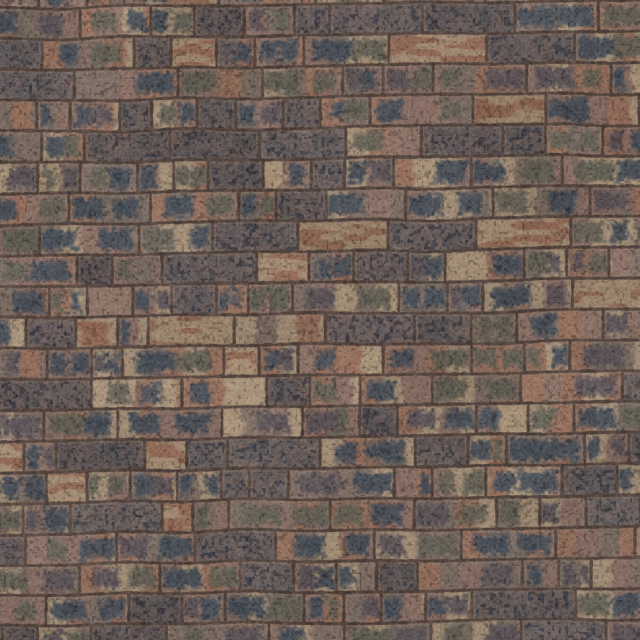
Write a WebGL 1 fragment shader that draws this texture.

```glsl
precision highp float;
// Weathered brick wall: uneven running courses of banded, smoke-blotched bricks.
uniform vec2 u_resolution;

const float ROWS = 20.7;   // courses over the canvas height
const float PITCH = 2.84;  // full brick length, in course heights

float hash(vec2 p) {
  vec3 q = fract(p.xyx * vec3(0.1031, 0.1030, 0.0973));
  q += dot(q, q.yzx + 33.33);
  return fract((q.x + q.y) * q.z);
}

float noise(vec2 p) {
  vec2 i = floor(p), f = fract(p);
  f = f * f * (3.0 - 2.0 * f);
  return mix(mix(hash(i), hash(i + vec2(1, 0)), f.x),
             mix(hash(i + vec2(0, 1)), hash(i + vec2(1, 1)), f.x), f.y);
}

// Position of the vertical joint that starts brick i of a course
float jointAt(float i, float row) {
  return i + 0.26 * (hash(vec2(i + 71.0, row + 13.0)) - 0.5);
}

// Fired clay tone of one vertical band
vec3 clay(float h) {
  vec3 c = vec3(0.48, 0.42, 0.385);
  c = mix(c, vec3(0.57, 0.43, 0.36), step(h, 0.72));
  c = mix(c, vec3(0.53, 0.43, 0.39), step(h, 0.5));
  return mix(c, vec3(0.63, 0.55, 0.46), step(h, 0.27));
}

// Smoky tone of a blotch
vec3 smoke(float h) {
  vec3 c = mix(vec3(0.27, 0.30, 0.34), vec3(0.35, 0.32, 0.34), step(0.38, h));
  return mix(c, vec3(0.38, 0.37, 0.33), step(0.65, h));
}

// Face colour; q is measured from the brick centre, halfLen is half its length
vec3 brickFace(vec2 q, float halfLen, vec2 id, vec2 p) {
  float kind = hash(id + 5.3);
  float cloud = noise(p * 3.5 + 40.0);
  float speck = noise(p * 9.0);

  // Soft-edged vertical bands
  float b = (q.x + halfLen) * 1.45 + 0.3 * (noise(p * 5.0) - 0.5);
  float i = floor(b + 0.5);
  vec3 col = mix(clay(hash(id * 3.0 + vec2(i - 1.0, 17.0))),
                 clay(hash(id * 3.0 + vec2(i, 17.0))), smoothstep(-0.12, 0.12, b - i));

  // Two ragged smoke blotches
  for (int k = 0; k < 2; k++) {
    vec2 s = id + vec2(float(k) * 19.0 + 3.0, 47.0);
    float side = float(k) * 2.0 - 1.0;
    float centre = halfLen * (side * 0.48 + 0.35 * (hash(s) - 0.5));
    float reach = mix(0.2, 0.5, hash(s + 9.0)) * min(halfLen, 1.3);
    vec2 d = abs(q - vec2(centre, 0.0)) - vec2(reach, 0.29);
    float dist = length(max(d, 0.0)) + min(max(d.x, d.y), 0.0);
    dist += 0.22 * (speck - 0.5) + 0.14 * (cloud - 0.5);
    float mask = smoothstep(0.16, -0.1, dist) * step(hash(s + 23.0), 0.86);
    col = mix(col, smoke(hash(s + 31.0)), mask * 0.9);
  }

  // Some bricks are dark and pitted, a few pale with lengthwise flames
  vec3 pitted = mix(vec3(0.43, 0.37, 0.36), vec3(0.35, 0.33, 0.33), cloud);
  pitted = mix(pitted, vec3(0.25, 0.25, 0.28), smoothstep(0.6, 0.8, speck));
  col = mix(col, pitted, 0.9 * step(kind, 0.2));
  float flame = smoothstep(0.42, 0.65, noise(vec2(p.x * 1.3, p.y * 5.0)));
  vec3 flamed = mix(vec3(0.62, 0.53, 0.44), vec3(0.56, 0.41, 0.34), flame);
  col = mix(col, flamed, step(0.93, kind));

  // Small dark pits and brick-to-brick brightness
  col *= 1.0 - 0.2 * smoothstep(0.66, 0.86, noise(p * 12.0 + 90.0));
  return col * (0.95 + 0.1 * hash(id + 61.0));
}

void main() {
  vec2 uv = gl_FragCoord.xy / u_resolution.y;
  float px = ROWS / u_resolution.y;
  vec2 p = uv * ROWS;

  // Courses rise slightly to the right and waver
  float v = p.y + 0.57 - 0.25 * uv.x + 0.12 * (noise(p * vec2(0.5, 0.3)) - 0.5);
  float row = floor(v);

  // Locate the brick in its course; some are cut in two
  float u = p.x / PITCH + 0.5 * mod(row, 2.0) + 0.35 * hash(vec2(row, 8.0));
  float i = floor(u);
  i += step(jointAt(i + 1.0, row), u) - step(u, jointAt(i, row));
  float left = jointAt(i, row), right = jointAt(i + 1.0, row);
  vec2 id = vec2(i * 2.0 + 50.0, row + 7.0);
  if (hash(id + 83.0) < 0.27) {
    float cut = mix(left, right, mix(0.4, 0.6, hash(id + 29.0)));
    if (u < cut) right = cut;
    else { left = cut; id.x += 1.0; }
  }
  float halfLen = 0.5 * (right - left) * PITCH;
  vec2 q = vec2((u - 0.5 * (left + right)) * PITCH, v - row - 0.5);

  // Distance inward from the joint centre line, roughened by wear
  float inset = min(halfLen - abs(q.x), 0.5 - abs(q.y));
  inset += 0.035 * (noise(p * 7.0 + 11.0) - 0.5);
  float face = smoothstep(-0.6 * px, 0.6 * px + 0.02, inset - 0.04);

  vec3 col = brickFace(q, halfLen, id, p);
  float rim = smoothstep(0.14, 0.07, inset) * step(-0.3, q.y - 0.2 * q.x / halfLen);
  col = mix(col, vec3(0.56, 0.48, 0.42), 0.35 * rim);
  vec3 mortar = vec3(0.32, 0.265, 0.24) * (0.9 + 0.25 * noise(p * 4.0));
  col = mix(mortar, col, face);

  // Fine grain and broad weathering
  col += 0.09 * (noise(p * 15.0 + 33.0) - 0.5) + 0.03 * (noise(p * 0.35) - 0.5);
  gl_FragColor = vec4(col, 1.0);
}
```
